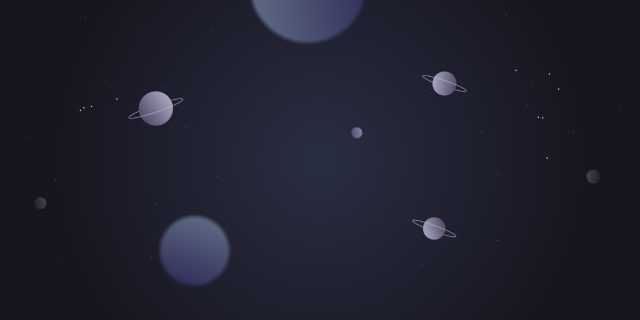
Reproduce this background procedurally as a Shadertoy shader.

```glsl
const vec3 SKY_CENTER = vec3(0.165, 0.18, 0.26);
const vec3 SKY_EDGE = vec3(0.088, 0.088, 0.125);
const float SKY_RADIUS = 0.82;

const vec3 HAZE_LIGHT = vec3(0.37, 0.41, 0.52);
const vec3 HAZE_DARK = vec3(0.19, 0.19, 0.35);
const vec3 MOON_LIGHT = vec3(0.66, 0.65, 0.75);
const vec3 MOON_DARK = vec3(0.31, 0.30, 0.41);
const vec3 DIM_LIGHT = vec3(0.26, 0.26, 0.31);
const vec3 DIM_DARK = vec3(0.14, 0.14, 0.18);
const vec3 RING_COLOR = vec3(0.74, 0.73, 0.82);
const vec3 STAR_COLOR = vec3(0.92, 0.92, 0.97);

const float HAZE_BLUR = 0.011;
const float RING_WIDTH = 0.0011;
const float RING_ALPHA = 0.7;
const int STAR_COUNT = 38;
const int BRIGHT_EVERY = 4;

float hash(float n) {
    return fract(sin(n * 127.1 + 11.7) * 43758.5453);
}

// Coverage of a shape from its signed distance and edge softness
float coverage(float dist, float softness) {
    return 1.0 - smoothstep(-softness, softness, dist);
}

// Disc shaded by a linear gradient that brightens toward lightDir
void drawPlanet(inout vec3 color, vec2 p, vec2 center, float radius,
                vec2 lightDir, vec3 dark, vec3 light, float softness) {
    vec2 q = p - center;
    float shade = 0.5 + 0.5 * dot(q, normalize(lightDir)) / radius;
    vec3 surface = mix(dark, light, clamp(shade, 0.0, 1.0));
    color = mix(color, surface, coverage(length(q) - radius, softness));
}

// Thin tilted ellipse whose far half hides behind the planet
void drawRing(inout vec3 color, vec2 p, vec2 center, float radius,
              vec2 axes, float tilt, float frontSide, float pixel) {
    vec2 q = p - center;
    float c = cos(tilt), s = sin(tilt);
    vec2 r = vec2(c * q.x + s * q.y, c * q.y - s * q.x);
    float k = length(r / axes);
    float dist = abs(k * (k - 1.0) / max(length(r / (axes * axes)), 0.001));
    float front = step(0.0, r.y * frontSide);
    float outside = 1.0 - coverage(length(q) - radius, pixel);
    float line = coverage(dist - RING_WIDTH, pixel);
    color = mix(color, RING_COLOR, RING_ALPHA * line * max(front, outside));
}

void drawRingedPlanet(inout vec3 color, vec2 p, vec2 center, float radius,
                      vec2 lightDir, vec2 axes, float tilt, float frontSide, float pixel) {
    drawPlanet(color, p, center, radius, lightDir, MOON_DARK, MOON_LIGHT, pixel);
    drawRing(color, p, center, radius, axes, tilt, frontSide, pixel);
}

// Stars scattered over both flanks, leaving the middle clear
void drawStars(inout vec3 color, vec2 p, float pixel) {
    for (int i = 0; i < STAR_COUNT; i++) {
        float id = float(i);
        bool bright = i % BRIGHT_EVERY == 0;
        float side = hash(id + 0.3) < 0.5 ? -1.0 : 1.0;
        float along = hash(id + 41.0);
        float up = hash(id + 83.0) - 0.5;
        vec2 star = bright ? vec2(side * mix(0.57, 0.75, along), 0.04 + 0.5 * up)
                           : vec2(side * mix(0.24, 0.96, along), 0.92 * up);
        float size = bright ? 0.0019 : 0.0011;
        float alpha = bright ? 0.9 : mix(0.15, 0.4, hash(id + 127.0));
        color = mix(color, STAR_COLOR, alpha * coverage(length(p - star) - size, pixel));
    }
}

void mainImage(out vec4 fragColor, in vec2 fragCoord) {
    // Centered coordinates, one unit per canvas height
    vec2 p = (fragCoord - 0.5 * iResolution.xy) / iResolution.y;
    float pixel = 0.75 / iResolution.y;

    // Sky glow
    vec3 color = mix(SKY_CENTER, SKY_EDGE, clamp(length(p) / SKY_RADIUS, 0.0, 1.0));
    drawStars(color, p, pixel);

    // Large hazy planets
    drawPlanet(color, p, vec2(-0.038, 0.548), 0.181, vec2(-1.0, -0.2),
               HAZE_DARK, HAZE_LIGHT, HAZE_BLUR);
    drawPlanet(color, p, vec2(-0.392, -0.284), 0.108, vec2(0.35, 1.0),
               HAZE_DARK, HAZE_LIGHT, HAZE_BLUR);

    // Ringed planets
    drawRingedPlanet(color, p, vec2(-0.513, 0.161), 0.0535, vec2(1.0, 0.7),
                     vec2(0.088, 0.011), 0.33, -1.0, pixel);
    drawRingedPlanet(color, p, vec2(0.389, 0.239), 0.0375, vec2(-1.0, 0.15),
                     vec2(0.071, 0.009), -0.33, 1.0, pixel);
    drawRingedPlanet(color, p, vec2(0.357, -0.214), 0.035, vec2(-1.0, -0.3),
                     vec2(0.071, 0.009), -0.35, 1.0, pixel);

    // Small moons
    drawPlanet(color, p, vec2(0.115, 0.085), 0.017, vec2(1.0, 0.2),
               MOON_DARK, MOON_LIGHT * vec3(0.8, 0.78, 0.88), pixel);
    drawPlanet(color, p, vec2(-0.874, -0.135), 0.0185, vec2(1.0, 0.2),
               DIM_DARK, DIM_LIGHT, pixel);
    drawPlanet(color, p, vec2(0.854, -0.052), 0.021, vec2(-1.0, 0.1),
               DIM_DARK, DIM_LIGHT, pixel);

    fragColor = vec4(color, 1.0);
}
```
